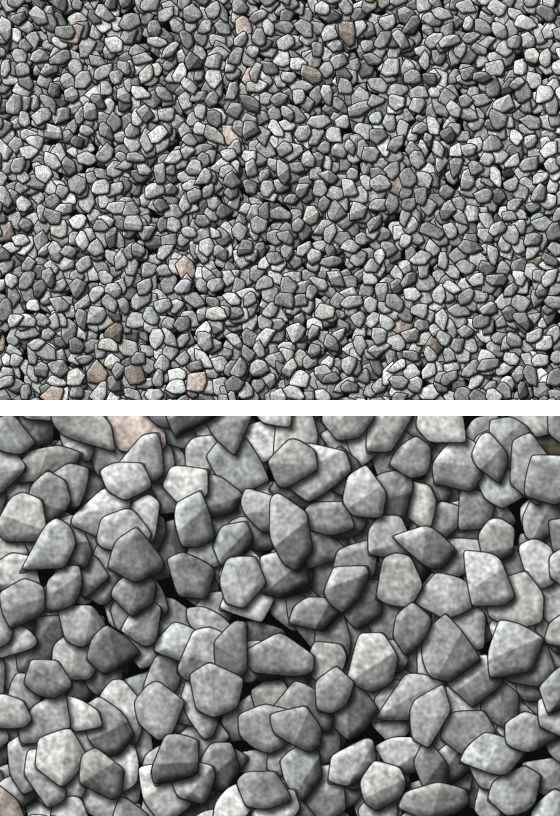
Top, the full canvas; bottom, a detail of the centre.
Write a Shadertoy shader that draws this texture.

```glsl
// Draws a bed of crushed grey gravel, lit from the upper left, with a few tan and pink stones.

vec3 hash3(vec3 p) {
    p = fract(p * vec3(0.1031, 0.1030, 0.0973));
    p += dot(p, p.yxz + 33.33);
    return fract((p.xxy + p.yxx) * p.zyx);
}

// Gradient noise, roughly -0.7 to 0.7
float corner(vec2 cell, vec2 q) {
    return dot(hash3(vec3(cell, 5.0)).xy * 2.0 - 1.0, q);
}

float gradientNoise(vec2 p) {
    vec2 i = floor(p), f = p - i;
    vec2 u = f * f * f * (f * (f * 6.0 - 15.0) + 10.0);
    vec2 e = vec2(1, 0);
    return mix(mix(corner(i, f), corner(i + e.xy, f - e.xy), u.x),
               mix(corner(i + e.yx, f - e.yx), corner(i + 1.0, f - 1.0), u.x), u.y);
}

// Four staggered grids of stones; the last two lie beneath the others
void placeStone(int k, vec2 p, out vec3 seed, out vec2 centre, out float level) {
    int layer = k / 9;
    vec2 shift = 0.5 * vec2((layer + 1) / 2 % 2, layer % 2);
    shift.x = layer == 3 ? 0.0 : shift.x;
    vec2 cell = floor(p - shift) + vec2(k % 3, (k / 3) % 3) - 1.0;
    seed = vec3(cell, float(layer) * 13.0 + 2.0);
    vec3 h = hash3(seed);
    centre = cell + shift + 0.5 + 0.62 * (h.xy - 0.5);
    level = h.z - (layer > 1 ? 1.0 : 0.0);
}

float isTinted(vec3 seed) {
    return step(0.985, hash3(seed + 17.0).z);
}

// Rounded irregular polygon: x is the signed distance, yz its outward slope
vec3 stoneShape(vec2 q, vec3 seed) {
    vec3 r = hash3(seed + 17.0);
    float angle = 6.2832 * r.x;
    mat2 turn = mat2(cos(angle), -sin(angle), sin(angle), cos(angle));
    float stretch = mix(1.0, 1.32, r.y);
    vec2 squash = vec2(1.0 / stretch, stretch);
    q = turn * q * squash;
    float size = mix(0.4, 0.54, r.z) + 0.07 * isTinted(seed);

    float total = 0.0;
    vec2 slope = vec2(0);
    for (int i = 0; i < 7; i++) {
        vec2 jitter = hash3(seed + vec3(7.3, 3.1, 1.7) * float(i + 4)).xy;
        float a = (float(i) + 0.85 * jitter.x) * 6.2832 / 7.0;
        vec2 side = vec2(cos(a), sin(a));
        float w = exp(30.0 * (dot(q, side) - size * mix(0.74, 1.1, jitter.y)));
        total += w;
        slope += w * side;
    }
    slope = (slope / total * squash) * turn;
    float steep = max(length(slope), 0.5);
    return vec3(log(total) / 30.0 / steep, slope / steep);
}

void mainImage(out vec4 fragColor, in vec2 fragCoord) {
    vec2 p = fragCoord / iResolution.y * 22.0;
    float pixel = 22.0 / iResolution.y;
    vec3 light = normalize(vec3(-0.42, 0.58, 0.76));
    vec3 seed, topSeed = vec3(0), shape, topShape = vec3(1, 0, 0);
    vec2 centre, topCentre = vec2(0);
    float level, topLevel = -2.0;

    // Find the uppermost stone here
    for (int k = 0; k < 36; k++) {
        placeStone(k, p, seed, centre, level);
        if (level < topLevel || length(p - centre) > 1.1) continue;
        shape = stoneShape(p - centre, seed);
        if (shape.x < 0.0) {
            topLevel = level;
            topSeed = seed;
            topShape = shape;
            topCentre = centre;
        }
    }

    // Shadow and contact line from the stones that lie higher
    float shadow = 0.0, contact = 0.0;
    vec2 reach = 0.09 * normalize(light.xy);
    for (int k = 0; k < 36; k++) {
        placeStone(k, p, seed, centre, level);
        if (level <= topLevel || length(p + reach - centre) > 1.1) continue;
        shape = stoneShape(p + reach - centre, seed);
        shadow = max(shadow, smoothstep(0.09, -0.07, shape.x));
        contact = max(contact, smoothstep(pixel, 0.0, shape.x - dot(shape.yz, reach)));
    }

    vec3 gap = vec3(0.045, 0.052, 0.052);
    vec3 color = gap;
    if (topLevel > -1.5) {
        // Tilted top, split by a crease, with beveled sides
        vec3 r = hash3(topSeed + 41.0), s = hash3(topSeed + 67.0);
        vec2 across = normalize(r.xy - 0.5 + 0.001);
        float crease = smoothstep(-0.03, 0.03, dot(p - topCentre, across) - 0.2 * (s.z - 0.3));
        vec2 tilt = 0.5 * (s.xy - 0.5) + across * crease * 0.36;
        float bevel = smoothstep(0.2, 0.0, -topShape.x);
        vec3 normal = normalize(vec3(topShape.yz * bevel * 0.6 + tilt, 1.0));
        float diffuse = max(dot(normal, light), 0.0);

        // Mineral mottling and fine grit
        vec2 grain = p + topSeed.xy * 3.7;
        float mottle = 0.2 * gradientNoise(grain * 2.7) + 0.28 * gradientNoise(grain * 6.0)
                     + 0.3 * gradientNoise(grain * 12.0);

        vec3 grey = mix(vec3(1.0, 1.005, 0.98), vec3(0.985, 1.0, 1.005), s.x);
        vec3 warm = mix(vec3(0.85, 0.8, 0.72), vec3(1.08, 1.0, 0.96), s.y);
        vec3 albedo = mix(grey * mix(0.83, 1.15, r.z), warm, isTinted(topSeed));
        color = albedo * (0.08 + 0.81 * diffuse) * (1.0 + mottle);

        // Depth, cast shadow and soft dark rim
        color *= topLevel < 0.0 ? 0.86 : 1.0;
        color = mix(color, gap + 0.12 * color, shadow * 0.9);
        color = mix(color, gap + 0.3 * color, contact * 0.8);
        color = mix(gap + 0.3 * color, color, smoothstep(0.0, 0.01 + pixel, -topShape.x));
    }
    fragColor = vec4(clamp(color, 0.0, 1.0), 1.0);
}
```
